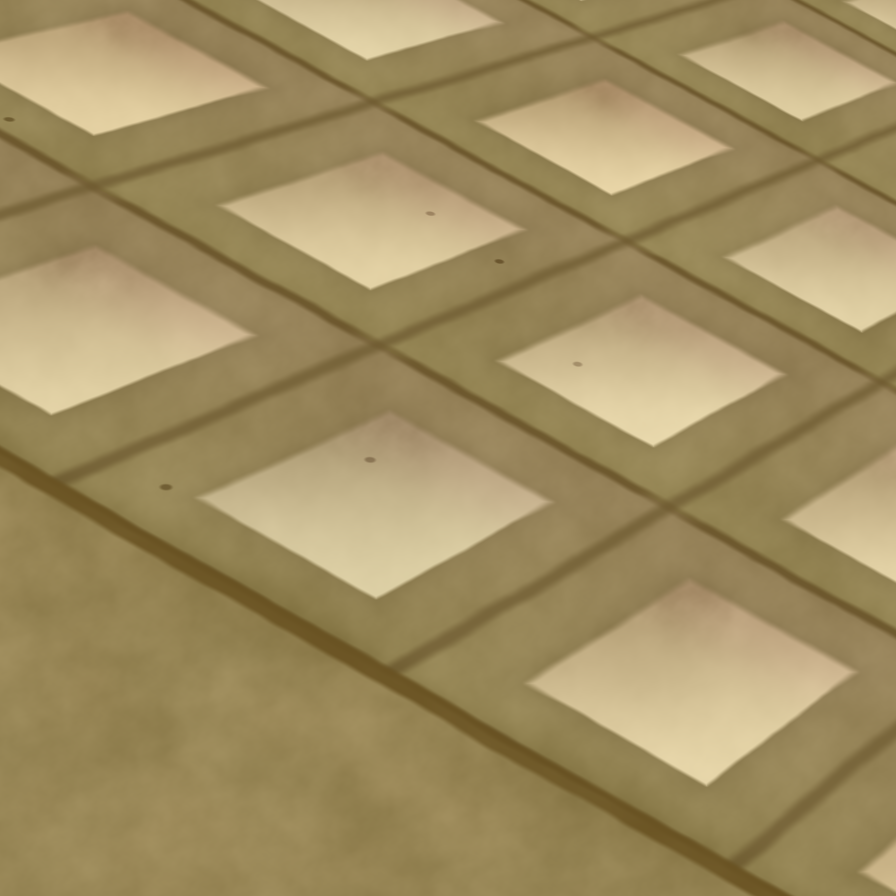
This pattern is drawn by a WebGL 1 fragment shader. Its source:

```glsl
precision highp float;

uniform vec2 u_resolution;

// Perspective floor: columns are the u step, the v step and the origin,
// each holding x, y and depth in homogeneous canvas units.
const vec3 FLOOR_U = vec3(0.370, -0.215, -0.010);
const vec3 FLOOR_V = vec3(0.436, 0.256, 0.165);
const vec3 FLOOR_ORIGIN = vec3(0.057, 0.4596, 1.0);

vec2 hash2(vec2 p) {
  vec2 q = vec2(dot(p, vec2(127.1, 311.7)), dot(p, vec2(269.5, 183.3)));
  return fract(sin(q) * 4375.85);
}

// Solves the projection for the floor coordinates seen at a canvas point.
vec2 canvasToFloor(vec2 p) {
  vec2 a = FLOOR_U.xy - FLOOR_U.z * p;
  vec2 b = FLOOR_V.xy - FLOOR_V.z * p;
  vec2 r = p - FLOOR_ORIGIN.xy;
  return vec2(r.x * b.y - b.x * r.y, a.x * r.y - r.x * a.y) / (a.x * b.y - b.x * a.y);
}

// Layered, warped sines, roughly -1 to 1.
float mottle(vec2 p) {
  float sum = 0.0;
  float weight = 0.5;
  for (int i = 0; i < 5; i++) {
    p = mat2(0.8, 0.6, -0.6, 0.8) * p * 1.75 + vec2(1.7, 4.1);
    sum += weight * sin(p.x + 1.4 * sin(p.y * 0.8)) * cos(p.y + sum);
    weight *= 0.68;
  }
  return sum;
}

// Sparse round specks, one candidate per cell.
float specks(vec2 p, float chance, float radius) {
  vec2 id = floor(p);
  vec2 center = 0.25 + 0.5 * hash2(id + 7.0);
  float present = step(hash2(id).x, chance);
  return present * (1.0 - smoothstep(radius * 0.4, radius, length(fract(p) - center)));
}

float boxDistance(vec2 p, vec2 halfSize) {
  vec2 d = abs(p) - halfSize;
  return length(max(d, 0.0)) + min(max(d.x, d.y), 0.0);
}

float stripe(float distanceToLine, float halfWidth, float soft) {
  return 1.0 - smoothstep(halfWidth - soft, halfWidth + soft, abs(distanceToLine));
}

// Concrete surround, greener towards low v and browner towards high v.
vec3 frameColor(vec2 local, float grain) {
  vec3 color = mix(vec3(0.60, 0.54, 0.345), vec3(0.605, 0.525, 0.365), local.y);
  return color + 0.03 * grain;
}

// Lit pane: bright at its near corner, stained at its far corner.
vec3 paneColor(vec2 q, vec2 id, float grain) {
  float near = smoothstep(-0.55, 0.55, q.x - q.y * 0.85);
  vec3 color = mix(vec3(0.70, 0.615, 0.455), vec3(0.90, 0.835, 0.66), near);
  vec2 tint = hash2(id) - 0.5;
  color += vec3(0.02, -0.005, -0.02) * tint.x + 0.03 * tint.y;
  color += vec3(0.0, -0.02, 0.0) * smoothstep(0.0, 0.3, q.y);
  float stain = smoothstep(0.30, 0.0, length(q - vec2(-0.25, 0.24)));
  return color + grain * (0.018 + 0.045 * stain) - 0.025 * stain;
}

vec3 tileColor(vec2 uv, float soft, float grain) {
  vec2 id = floor(uv);
  vec2 local = fract(uv);
  vec2 wobble = 0.004 * vec2(mottle(uv * 5.0), mottle(uv * 5.0 + 9.0));
  vec2 q = local - vec2(0.512, 0.490) + wobble;
  vec3 color = frameColor(local, grain);

  // Shaded rim around the pane, then the pane itself.
  float d = boxDistance(q, vec2(0.270, 0.299));
  color -= vec3(0.05, 0.05, 0.04) * exp(-max(d, 0.0) * 18.0);
  float farEdge = smoothstep(0.15, 0.30, max(q.y, -q.x));
  float paneSoft = soft * mix(0.8, 1.6, farEdge);
  float pane = 1.0 - smoothstep(-paneSoft, paneSoft, d);
  color = mix(color, paneColor(q, id, grain), pane);

  // Joints: soft across u, thin and dark across v.
  vec2 joint = abs(fract(uv + wobble * 1.5 + 0.5) - 0.5);
  float crossing = smoothstep(0.02, 0.13, joint.x);
  float softJoint = stripe(joint.x, 0.021, soft * 1.6);
  float darkJoint = stripe(joint.y, 0.017, soft * 1.1);
  float halo = exp(-min(joint.x, joint.y) * 24.0);
  color -= 0.045 * halo;
  color = mix(color, vec3(0.455, 0.38, 0.215), softJoint * 0.80);
  return mix(color, vec3(0.41, 0.325, 0.16), darkJoint * mix(0.45, 0.85, crossing));
}

vec3 slabColor(vec2 p, float grain) {
  vec3 color = vec3(0.595, 0.525, 0.335) + 0.035 * grain;
  return color + vec3(0.025, 0.02, 0.02) * mottle(p * vec2(6.0, 11.0));
}

void main() {
  vec2 p = gl_FragCoord.xy / u_resolution;
  vec2 uv = canvasToFloor(p);
  float depth = 1.0 + FLOOR_U.z * uv.x + FLOOR_V.z * uv.y;
  float soft = depth * max(0.010, 3.0 / u_resolution.y);
  float grain = mottle(p * 9.0 + 3.0) + 0.4 * mottle(p * 31.0);

  // Tiles end at a heavier border joint; plain slab lies in front.
  float border = uv.y + 0.006 * mottle(uv * 4.0);
  float tiled = smoothstep(-soft, soft, border);
  vec3 color = mix(slabColor(p, grain), tileColor(uv, soft, grain), tiled);
  color -= 0.05 * exp(-abs(border) * 14.0);
  float wear = 0.85 + 0.12 * mottle(uv * 3.0 + 5.0);
  color = mix(color, vec3(0.415, 0.325, 0.135), stripe(border + 0.008, 0.027, soft) * wear);

  color -= vec3(0.16, 0.17, 0.15) * specks(uv * 4.0, 0.05, 0.07);
  gl_FragColor = vec4(clamp(color, 0.0, 1.0), 1.0);
}
```
